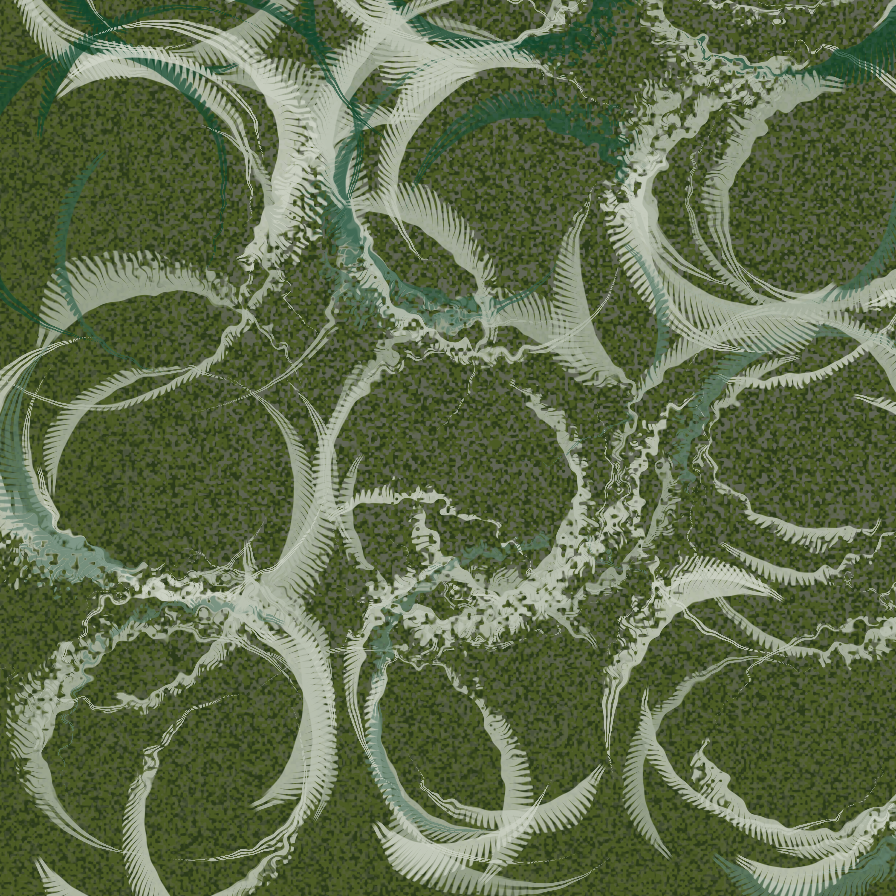
A three.js fragment shader for this pattern:

```glsl
// Pale and teal brush arcs swept around a loose lattice of round hollows on grainy olive.
// Each arc is a polar crescent: a wide, combed and crumbling fan at its peak angle
// that splits into strands and thins to a tail; a noise warp frays the strokes in patches.

varying vec2 vUv;

const float PI = 3.14159;

float hash(vec2 p) {
  vec3 q = fract(p.xyx * 0.1031);
  q += dot(q, q.yzx + 33.33);
  return fract((q.x + q.y) * q.z);
}

float noise(vec2 p) {
  vec2 i = floor(p), f = fract(p);
  f = f * f * (3.0 - 2.0 * f);
  return mix(mix(hash(i), hash(i + vec2(1.0, 0.0)), f.x),
             mix(hash(i + vec2(0.0, 1.0)), hash(i + 1.0), f.x), f.y);
}

// Olive ground with dark and grey grains, greener towards the left and bottom.
vec3 ground(vec2 p) {
  float grain = noise(p * 350.0);
  float speck = noise(p * 310.0 + 71.0);
  float grey = 0.35 + 0.65 * smoothstep(0.0, 0.45, min(p.x * 1.3, p.y));
  vec3 col = mix(vec3(0.17, 0.23, 0.10), vec3(0.30, 0.36, 0.14), smoothstep(0.15, 0.65, grain));
  return mix(col, vec3(0.38, 0.40, 0.34), grey * smoothstep(0.45, 0.8, speck));
}

// Coverage of one arc; q is relative to its centre, seed picks its shape.
float brushArc(vec2 q, float radius, float peak, vec2 seed, float rough, float crumbs) {
  float hand = hash(seed + 1.7) < 0.5 ? -1.0 : 1.0;
  float a = hand * (mod(atan(q.y, q.x) - peak + PI, 2.0 * PI) - PI);
  float t = clamp(a / (1.1 + 1.5 * hash(seed + 2.3)), 0.0, 1.0);
  float fan = a > 0.0 ? (1.0 - t) * (1.0 - t) : smoothstep(-0.5, 0.0, a);
  float reach = 0.012 + 0.055 * pow(hash(seed + 3.1), 1.5);
  float width = (0.003 + reach * (0.2 + 0.8 * fan)) * (1.0 - smoothstep(0.5, 1.0, t));

  // The radius drifts along the stroke, so neighbours cross instead of nesting.
  float d = length(q) - radius - 0.04 * (hash(seed + 4.9) - 0.5) * a;
  float v = d / max(width, 0.0005);
  float body = smoothstep(-0.0008, 0.0008, d) * smoothstep(-0.0008, 0.0008, width - d);
  body *= smoothstep(-0.5, -0.44, a) * (1.0 - smoothstep(0.96, 1.0, t));

  // Long strands in the tail, slanted comb teeth in the fan.
  float strandCount = 2.0 + floor(2.0 * hash(seed + 5.3));
  float strands = 1.0 - smoothstep(0.24, 0.38, abs(fract(v * strandCount) - 0.5));
  float lean = 2.0 * (hash(seed + 6.1) - 0.5);
  float tooth = abs(fract((a * radius + d * lean) / 0.0068) - 0.5) * 2.0;
  float comb = smoothstep(0.0, 0.5, tooth + 0.55 - 0.9 * v);
  float crumble = smoothstep(0.0, 0.25, crumbs + 0.55 - 0.6 * v - 0.55 * rough);
  return body * crumble * mix(strands, comb, smoothstep(0.1, 0.4, fan));
}

void main() {
  vec2 p = vUv;
  vec3 col = ground(p);

  // Patches where strokes fray into ragged flecks.
  float rough = smoothstep(0.35, 0.75, noise(p * 6.0 + 13.0));
  float crumbs = noise(p * 210.0 + 5.0);
  vec2 warp = vec2(noise(p * 75.0), noise(p * 75.0 + 37.0)) - 0.5;
  vec2 bend = vec2(noise(p * 9.0 + 3.0), noise(p * 9.0 + 23.0)) - 0.5;
  vec2 w = p + (0.002 + 0.018 * rough) * warp + 0.015 * bend;

  for (int k = 0; k < 11; k++) {
    for (int n = 0; n < 12; n++) {
      vec2 cell = vec2(mod(float(n), 3.0), floor(float(n) / 3.0));
      vec2 seed = cell * 17.0 + float(k) * vec2(5.3, 9.1) + 2.0;

      // Hollow centre, with a few strokes thrown far off it.
      vec2 centre = vec2(0.19, 0.18) + cell * vec2(0.345, 0.305);
      centre += 0.03 * (vec2(hash(cell + 8.0), hash(cell + 19.0)) - 0.5);
      float stray = 0.035 + 0.13 * pow(hash(seed + 7.7), 4.0);
      centre += stray * (vec2(hash(seed + 8.3), hash(seed + 9.9)) - 0.5) * 2.0;
      float radius = 0.128 + 0.045 * hash(seed + 10.3);

      // Fans gather on the diagonals, where the rings crowd together.
      float peak = (floor(4.0 * hash(seed + 11.9)) + 0.5) * 0.5 * PI;
      peak += 1.5 * (hash(seed + 12.7) - 0.5);
      float cover = brushArc(w - centre, radius, peak, seed, rough, crumbs);

      // Mostly chalk; teal is commoner and deeper near the top.
      float height = centre.y + radius * sin(peak);
      float tint = hash(seed + 14.1);
      vec3 chalk = mix(vec3(0.64, 0.68, 0.61), vec3(0.82, 0.84, 0.79), hash(seed + 15.3));
      vec3 teal = mix(vec3(0.38, 0.51, 0.44), vec3(0.06, 0.28, 0.18), smoothstep(0.6, 0.92, height));
      bool isTeal = tint < 0.12 + 0.25 * smoothstep(0.2, 0.9, height);
      col = mix(col, isTeal ? teal : chalk, cover * (isTeal ? 0.7 : 0.82));
    }
  }
  gl_FragColor = vec4(col, 1.0);
}
```
